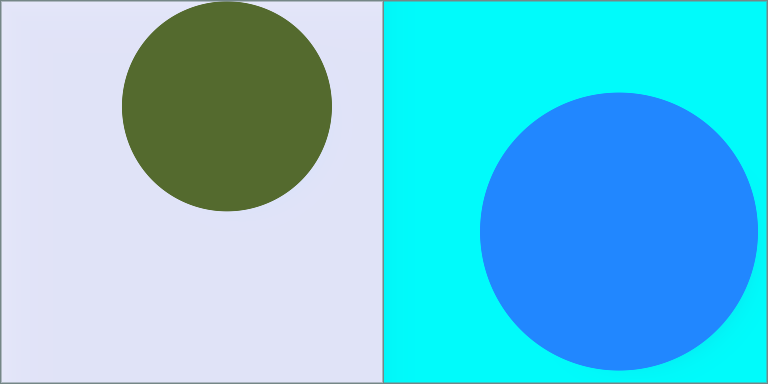
A WebGL 1 fragment shader for this background:

```glsl
precision highp float;
// Two square panels side by side, each holding one flat disc, in a thin frame.
// Discs and frame are signed distances; faint exponential halos and edge
// falloffs tint the panels. Units: canvas height = 1, canvas width = 2.

uniform vec2 u_resolution;

const vec2 CANVAS = vec2(2.0, 1.0);
const float LINE_WIDTH = 0.0039;
const float DIVIDER_X = 0.998;

const vec2 GREEN_CENTER = vec2(0.591, 0.723);
const float GREEN_RADIUS = 0.2735;
const vec2 BLUE_CENTER = vec2(1.612, 0.397);
const float BLUE_RADIUS = 0.362;

const vec3 LAVENDER = vec3(0.880, 0.890, 0.970);
const vec3 PALE_LAVENDER = vec3(0.900, 0.910, 0.980);
const vec3 HALO_LAVENDER = vec3(0.850, 0.890, 0.985);
const vec3 CYAN = vec3(0.000, 0.985, 0.985);
const vec3 DEEP_CYAN = vec3(0.030, 0.890, 0.930);
const vec3 GREEN = vec3(0.330, 0.415, 0.180);
const vec3 BLUE = vec3(0.130, 0.530, 1.000);
const vec3 LINE_GRAY = vec3(0.460, 0.530, 0.530);

const float HALO_SIZE = 0.025;
const float EDGE_FALLOFF = 0.035;

// Coverage of a shape from its signed distance, smoothed over one pixel
float coverage(float dist, float pixel) {
  return 1.0 - smoothstep(-0.5 * pixel, 0.5 * pixel, dist);
}

float discDistance(vec2 p, vec2 center, float radius) {
  return length(p - center) - radius;
}

// Halo outside a disc, strongest toward the lower right
float lowerRightHalo(vec2 p, vec2 center, float dist) {
  float facing = max(dot(normalize(p - center + 1e-5), vec2(0.7071, -0.7071)), 0.0);
  return facing * facing * exp(-max(dist, 0.0) / HALO_SIZE);
}

void main() {
  vec2 p = gl_FragCoord.xy / u_resolution * CANVAS;
  float pixel = 1.0 / u_resolution.y;
  float green = discDistance(p, GREEN_CENTER, GREEN_RADIUS);
  float blue = discDistance(p, BLUE_CENTER, BLUE_RADIUS);

  // Left panel: paler toward its outer corner, cool halo by the disc
  float pale = max(exp(-p.x / EDGE_FALLOFF), exp((p.y - 1.0) / EDGE_FALLOFF));
  vec3 left = mix(LAVENDER, PALE_LAVENDER, pale);
  left = mix(left, HALO_LAVENDER, 0.6 * lowerRightHalo(p, GREEN_CENTER, green));
  left = mix(left, GREEN, coverage(green, pixel));

  // Right panel: slightly deeper beside the divider and below the disc
  float deep = 0.3 * exp(-max(p.x - DIVIDER_X, 0.0) / EDGE_FALLOFF);
  deep = max(deep, 0.5 * lowerRightHalo(p, BLUE_CENTER, blue));
  vec3 right = mix(CYAN, DEEP_CYAN, deep);
  right = mix(right, BLUE, coverage(blue, pixel));

  vec3 color = mix(right, left, coverage(p.x - DIVIDER_X, pixel));

  // Outer frame and divider
  vec2 toBorder = min(p, CANVAS - p);
  float frame = min(toBorder.x, toBorder.y) - LINE_WIDTH;
  float divider = abs(p.x - DIVIDER_X) - 0.5 * LINE_WIDTH;
  color = mix(color, LINE_GRAY, coverage(min(frame, divider), pixel));

  gl_FragColor = vec4(color, 1.0);
}
```
